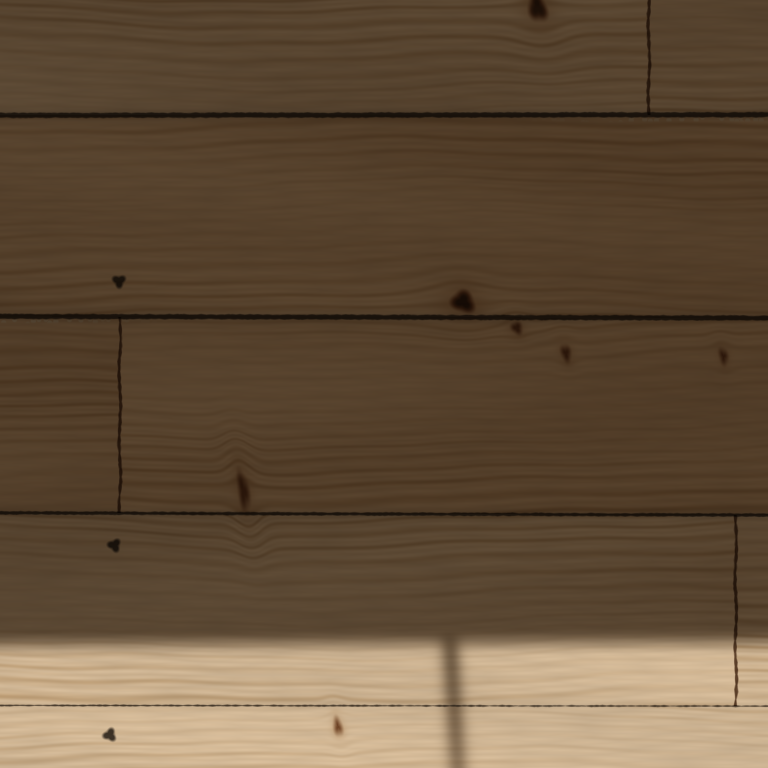
A Shadertoy shader for this texture:

```glsl
#define ROWS 3.9              // planks per canvas height
#define FIRST_SEAM 0.081      // height of the lowest seam
#define RINGS 56.0            // grain lines per canvas height
#define SHADOW_EDGE 0.163     // height where the sunlight ends
#define SUN_TINT vec3(0.82, 0.72, 0.59)
#define SHADE_BROWN vec3(0.325, 0.243, 0.160)
#define SHADE_GREY vec3(0.362, 0.292, 0.212)
#define RING_TINT vec3(0.87, 0.82, 0.74)
#define KNOT_TINT vec3(0.58, 0.43, 0.32)
#define GAP_TINT vec3(0.36, 0.34, 0.32)

// Butt joint of each row from the bottom; 2 means none in view
const float JOINTS[5] = float[5](2.0, 0.958, 0.156, 2.0, 0.845);

// Knots: centre, radii
const vec4 KNOTS[7] = vec4[7](
    vec4(0.700, 0.990, 0.013, 0.020), vec4(0.603, 0.607, 0.017, 0.016),
    vec4(0.673, 0.573, 0.007, 0.008), vec4(0.737, 0.540, 0.006, 0.010),
    vec4(0.942, 0.536, 0.005, 0.009), vec4(0.317, 0.360, 0.007, 0.024),
    vec4(0.440, 0.054, 0.005, 0.010));

const vec3 NAIL_HEIGHTS = vec3(0.043, 0.290, 0.634);

vec2 hash2(vec2 p) {
    return fract(sin(vec2(dot(p, vec2(127.1, 311.7)), dot(p, vec2(269.5, 183.3)))) * 43758.5);
}

// Distance to the nearest scattered point
float cells(vec2 p) {
    vec2 base = floor(p);
    float nearest = 1.0;
    for (int j = -1; j <= 1; j++)
        for (int i = -1; i <= 1; i++) {
            vec2 cell = base + vec2(i, j);
            nearest = min(nearest, length(cell + hash2(cell) - p));
        }
    return nearest;
}

// Soft coverage of a shape from its signed distance
float cover(float dist, float soft) {
    return 1.0 - smoothstep(-soft, soft, dist);
}

// Dark growth lines, 0 to 1
float growthRings(vec2 p, float plank) {
    float y = p.y + 0.009 * sin(4.3 * p.x + 2.1 * plank)
            + 0.003 * sin(11.0 * p.x + 1.7 * plank + 14.0 * p.y)
            + 0.0012 * sin(31.0 * p.x + 40.0 * p.y);
    float phase = 6.2832 * RINGS * y + 2.2 * sin(37.0 * y + plank) + plank;
    float broad = pow(0.5 + 0.5 * sin(phase), 3.0);
    float fine = 0.5 + 0.5 * sin(2.37 * phase + 5.0 * sin(3.0 * p.x));
    float strength = 0.6 + 0.4 * sin(21.0 * y + 1.9 * plank + 2.0 * p.x);
    return strength * (0.8 * broad + 0.25 * fine);
}

void mainImage(out vec4 fragColor, in vec2 fragCoord) {
    vec2 p = fragCoord / iResolution.xy;
    float soft = max(1.0 / iResolution.y, 0.0012);

    // Plank layout, with slightly uneven rows
    float rise = p.y - FIRST_SEAM + 0.003 * (p.x - 0.5) * sin(4.0 * p.y);
    float level = ROWS * rise + 0.2 * rise * (0.77 - rise);
    float row = floor(level);
    float seam = floor(level + 0.5);
    float seamOffset = (level - seam) / ROWS;
    float joint = JOINTS[clamp(int(row) + 1, 0, 4)];
    float plank = 2.0 * row + step(joint, p.x);

    // Knots bend the grain and stain the wood around them
    float bend = 0.0, knot = 0.0, core = 0.0, halo = 0.0;
    for (int i = 0; i < 7; i++) {
        vec2 d = p - KNOTS[i].xy;
        d.x += 0.15 * d.y;
        vec2 q = d / KNOTS[i].zw;
        float radius = length(q) + 0.12 * sin(3.0 * atan(q.y, q.x) + float(i));
        float size = KNOTS[i].z;
        bend -= 0.6 * d.y * exp(-0.12 * dot(q, q));
        knot = max(knot, cover((radius - 0.85) * size, 0.003 + soft));
        core = max(core, cover((radius - 0.55) * size, 0.004) * smoothstep(0.004, 0.016, size));
        halo = max(halo, exp(-0.4 * radius * radius));
    }

    // Wood tint: rings, stretched fibres and broad stains
    float rings = growthRings(p + vec2(0.0, bend), plank);
    float fibre = cells(p * vec2(14.0, 150.0) + 7.3 * plank);
    float stain = sin(5.0 * p.x + 2.0 * plank + 3.0 * sin(9.0 * p.y)) * sin(17.0 * p.y + plank);
    vec3 wood = mix(vec3(1.0), RING_TINT, rings);
    wood *= 1.0 + 0.06 * (0.45 - fibre) + 0.025 * stain;
    wood *= mix(vec3(1.0), vec3(0.86, 0.78, 0.69), halo * 0.7);
    wood *= mix(vec3(1.0), KNOT_TINT, knot) * (1.0 - 0.5 * core);

    // Nail holes
    for (int i = 0; i < 3; i++) {
        vec2 d = p - vec2(0.143 + 0.006 * float(i), NAIL_HEIGHTS[i]);
        float ragged = 0.0018 * sin(3.0 * atan(d.y, d.x) + 1.0 + float(i));
        wood *= mix(vec3(1.0), GAP_TINT * 0.8, cover(length(d) - 0.0075 + ragged, 0.0015 + soft));
    }

    // Seams widen and gather grime higher up
    float crumbs = cells(p * vec2(110.0, 90.0));
    float gapWidth = mix(0.0008, 0.0030, clamp(seam / 2.0, 0.0, 1.0)) + 0.0014 * (0.5 - crumbs);
    float grime = exp(-abs(seamOffset) / 0.005) * 0.22 * smoothstep(-1.0, 2.0, seam);
    float chips = cover(abs(seamOffset + 0.006) - 0.002, 0.002) * smoothstep(0.5, 0.25, crumbs);
    chips *= step(1.5, seam) * smoothstep(0.25, 0.05, abs(p.x - 0.9 * (seam - 2.0)));
    wood = mix(wood * (1.0 - grime), vec3(1.0, 1.2, 1.45), 0.4 * chips);
    wood *= mix(vec3(1.0), GAP_TINT, cover(abs(seamOffset) - gapWidth, soft));

    // Butt joints with beaded edges
    float jointDist = abs(p.x - joint - 0.001 * sin(70.0 * p.y)) - 0.0017 - 0.002 * (0.5 - crumbs);
    wood *= mix(vec3(1.0), GAP_TINT * vec3(1.2, 1.0, 0.85), cover(jointDist, soft));

    // Sunlit strip, crossed by one thin upright shadow
    float sun = 1.0 - smoothstep(-0.020, 0.018, p.y - SHADOW_EDGE - 0.004 * (p.x - 0.5));
    float post = (p.x - 0.596 + 0.06 * p.y) / 0.014;
    sun *= 1.0 - (0.55 + 1.5 * p.y) * exp(-post * post);
    float greyness = 0.35 + 0.35 * cos(2.1 * row) + 0.15 * stain - 0.15 * (p.x - 0.5);
    vec3 shade = mix(SHADE_BROWN, SHADE_GREY, clamp(greyness, 0.0, 1.0));
    fragColor = vec4(wood * mix(shade, SUN_TINT, clamp(sun, 0.0, 1.0)), 1.0);
}
```
